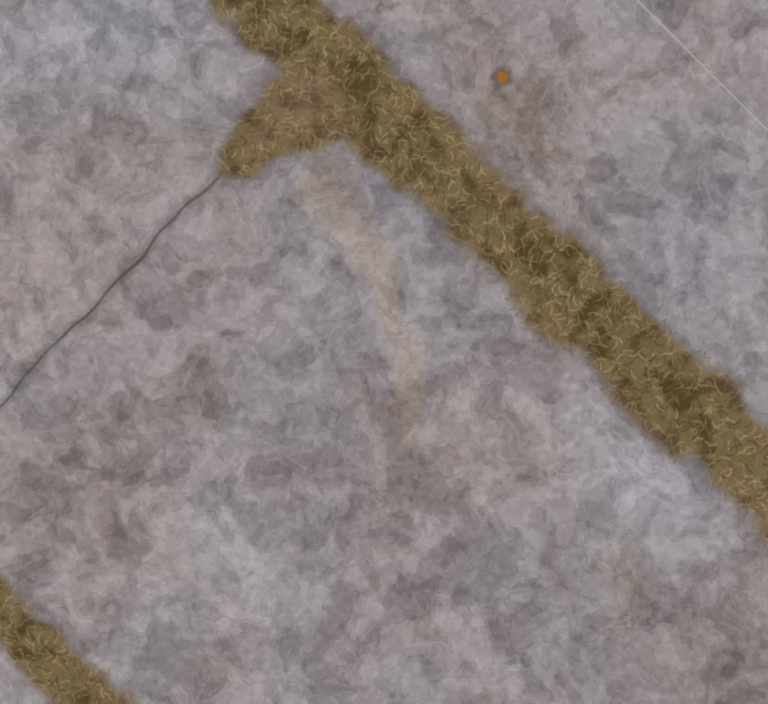
Reproduce this texture procedurally as a WebGL 1 fragment shader.

```glsl
precision highp float;
// Weathered stone paving with mossy joints, a hairline seam and a pale scratch.
uniform vec2 u_resolution;
const vec3 STONE = vec3(0.542, 0.512, 0.518);
const vec3 WARM_SHIFT = vec3(0.008, -0.010, -0.034);
const vec3 MOSS_DARK = vec3(0.31, 0.25, 0.155);
const vec3 MOSS_MID = vec3(0.45, 0.385, 0.265);
const vec3 MOSS_LIGHT = vec3(0.62, 0.56, 0.43);
const vec3 MOSS_DRY = vec3(0.48, 0.40, 0.32);
const vec3 SEAM = vec3(0.30, 0.27, 0.26);
const vec3 SCRATCH = vec3(0.70, 0.67, 0.66);
const vec3 RUST = vec3(0.66, 0.40, 0.15);
const float BLADE_SCALE = 62.0;
const float BLADE_HALF_LENGTH = 0.38;
const float BLADE_HALF_WIDTH = 0.07;

float hash(vec2 p) {
  vec3 q = fract(vec3(p.xyx) * 0.1031);
  q += dot(q, q.yzx + 33.33);
  return fract((q.x + q.y) * q.z);
}
float noise(vec2 p) {
  vec2 i = floor(p), f = fract(p);
  f = f * f * (3.0 - 2.0 * f);
  return mix(mix(hash(i), hash(i + vec2(1, 0)), f.x),
             mix(hash(i + vec2(0, 1)), hash(i + 1.0), f.x), f.y);
}
// Fractal noise centred on zero.
float fbm(vec2 p) {
  float sum = -0.48, amp = 0.5;
  for (int i = 0; i < 5; i++) {
    sum += amp * noise(p);
    p = mat2(1.6, 1.2, -1.2, 1.6) * p + 7.3;
    amp *= 0.52;
  }
  return sum;
}
// Distance to a segment whose radius runs from ra to rb.
float taper(vec2 p, vec2 a, vec2 b, float ra, float rb) {
  vec2 d = b - a;
  float h = clamp(dot(p - a, d) / dot(d, d), 0.0, 1.0);
  return length(p - a - d * h) - mix(ra, rb, h);
}
float patchDist(vec2 p) {
  return taper(p, vec2(0.435, 0.855), vec2(0.33, 0.77), 0.066, 0.016);
}
float mossDist(vec2 p) {
  vec2 bent = p + 0.008 * sin(clamp((p.x - 0.37) / 0.77, 0.0, 1.0) * 3.14);
  float d = taper(bent, vec2(0.35, 1.03), vec2(1.14, 0.28), 0.060, 0.056);
  d = min(d, patchDist(p));
  d = min(d, taper(p, vec2(-0.03, 0.165), vec2(0.16, -0.035), 0.038, 0.049));
  return d + 0.024 * (noise(p * 17.0) - 0.5) + 0.016 * (noise(p * 48.0) - 0.5);
}
// Soft ellipse with its long axis turned by angle.
float blotch(vec2 p, vec2 center, vec2 radii, float angle) {
  vec2 q = p - center;
  float c = cos(angle), s = sin(angle);
  q = vec2(c * q.x + s * q.y, c * q.y - s * q.x) / radii;
  return exp(-dot(q, q));
}
vec3 stone(vec2 p) {
  vec2 w = p + 0.07 * vec2(fbm(p * 14.0), fbm(p * 14.0 + 31.0));
  float chips = fbm(w * 21.0 + 11.0), flakes = fbm(w * 42.0 + 60.0);
  // Placed tones: x is warmth, y is lightness.
  vec2 t = vec2(1.2 * fbm(w * 9.0 + 50.0), 0.05 * fbm(w * 6.0 + 3.0));
  t += vec2(0.8, 0.0) * blotch(w, vec2(0.10, 0.68), vec2(0.20, 0.12), 0.7);
  t += vec2(-1.0, 0.025) * blotch(w, vec2(0.15, 0.94), vec2(0.21, 0.11), 0.0);
  t += vec2(1.2, -0.04) * blotch(w, vec2(0.75, 0.84), vec2(0.15, 0.06), -0.8);
  t += vec2(-0.8, 0.0) * blotch(w, vec2(0.99, 0.62), vec2(0.14, 0.17), 0.0);
  t += vec2(-0.7, -0.035) * blotch(w, vec2(0.57, 0.68), vec2(0.13, 0.035), -0.9);
  t += vec2(-0.8, 0.035) * blotch(w, vec2(0.92, 0.31), vec2(0.15, 0.06), -0.8);
  t += vec2(0.8, -0.03) * blotch(w, vec2(0.15, 0.31), vec2(0.08, 0.12), 0.4);
  t += vec2(0.7, 0.0) * blotch(w, vec2(0.67, 0.37), vec2(0.09, 0.08), 0.0);
  t += vec2(1.0, 0.0) * blotch(w, vec2(0.89, 0.16), vec2(0.03, 0.05), 0.0);
  t += vec2(0.7, -0.04) * blotch(w, vec2(1.06, 0.07), vec2(0.13, 0.12), 0.0);
  t += vec2(0.0, -0.045) * blotch(w, vec2(0.49, 0.34), vec2(0.08, 0.10), 0.0);
  t += vec2(0.0, 0.03) * blotch(w, vec2(0.29, 0.21), vec2(0.14, 0.10), 0.0);
  t += vec2(1.0, -0.08) * blotch(w, vec2(0.298, 0.453), vec2(0.03, 0.04), 0.0);
  t += vec2(0.3, -0.09) * blotch(w, vec2(0.795, 0.20), vec2(0.05, 0.022), -1.1);
  float streak = min(taper(w, vec2(0.465, 0.74), vec2(0.55, 0.59), 0.03, 0.024),
                     taper(w, vec2(0.55, 0.59), vec2(0.60, 0.40), 0.024, 0.012));
  t += vec2(1.0, 0.025) * smoothstep(0.015, -0.008, streak);
  // Crisp chips and flakes over fine grain.
  t.y += 0.045 * smoothstep(-0.08, 0.02, chips) + 0.06 * chips - 0.03;
  t.y += 0.04 * smoothstep(0.06, 0.12, flakes) - 0.045 * smoothstep(-0.11, -0.17, flakes);
  t.y += 0.11 * fbm(p * 95.0) + 0.03 * (noise(p * 190.0) - 0.5);
  return STONE + 0.008 + t.y + WARM_SHIFT * clamp(t.x, -1.2, 1.4);
}
// Crossing layers of short soft blades; alpha holds the cover.
vec4 moss(vec2 p, float d, float px) {
  float clump = fbm(p * 42.0);
  vec3 color = mix(MOSS_DARK, MOSS_MID, smoothstep(-0.22, 0.10, clump));
  float cover = smoothstep(0.010, -0.010, d), aa = 1.4 * px * BLADE_SCALE;
  float dry = max(smoothstep(0.0, -0.04, patchDist(p)), 0.7 * smoothstep(-0.03, 0.0, d));
  for (int k = 0; k < 36; k++) {
    float layer = floor(float(k) / 9.0), n = mod(float(k), 9.0);
    vec2 g = p * BLADE_SCALE + layer * vec2(17.37, 9.61);
    vec2 cell = floor(g) + vec2(mod(n, 3.0), floor(n / 3.0)) - 1.0;
    float a = hash(cell + 5.0) * 6.283, tone = hash(cell + 71.0);
    vec2 q = g - cell - vec2(hash(cell + 19.0), hash(cell + 43.0));
    vec2 along = vec2(cos(a), sin(a));
    float u = dot(q, along);
    float v = dot(q, vec2(-along.y, along.x)) + 1.4 * (tone - 0.5) * u * u;
    float blade = length(vec2(max(abs(u) - BLADE_HALF_LENGTH, 0.0), v)) - BLADE_HALF_WIDTH;
    float ink = smoothstep(aa, -aa, blade) * step(mossDist(p - q / BLADE_SCALE), 0.009 * tone);
    color = mix(color, mix(MOSS_DARK, MOSS_LIGHT, tone * (0.95 + clump)), ink * 0.72);
    cover = max(cover, ink * 0.65);
  }
  color = mix(color, MOSS_DRY * (0.5 + 1.25 * dot(color, vec3(0.4))), 0.55 * dry);
  return vec4(color, cover);
}
void main() {
  float px = 1.0 / u_resolution.y;
  vec2 p = gl_FragCoord.xy * px;
  vec3 color = stone(p);
  // Hairline seam and pale scratch.
  vec2 wobble = p + 0.006 * (noise(p * 30.0) - 0.5) * vec2(1, -1);
  float seam = taper(wobble, vec2(-0.01, 0.414), vec2(0.35, 0.796), 0.001, 0.002);
  color *= 1.0 - 0.12 * smoothstep(0.012, 0.0, seam);
  color = mix(color, SEAM, (0.45 + 0.4 * noise(p * 40.0)) * smoothstep(1.5 * px, -px, seam));
  float scratch = taper(p, vec2(0.895, 1.01), vec2(1.10, 0.805), 0.001, 0.001);
  color = mix(color, SCRATCH, 0.75 * smoothstep(1.3 * px, -px, scratch));
  // Rust fleck in a dark ring.
  float fleck = length(p - vec2(0.713, 0.891)) + 0.006 * (noise(p * 120.0) - 0.5);
  color *= 1.0 - 0.25 * smoothstep(0.020, 0.008, fleck);
  color = mix(color, RUST, 0.85 * smoothstep(0.011, 0.005, fleck));
  // Moss with a soft contact shadow.
  float d = mossDist(p);
  color *= 1.0 - 0.10 * smoothstep(0.022, -0.002, d);
  vec4 cover = d < 0.04 ? moss(p, d, px) : vec4(0.0);
  gl_FragColor = vec4(clamp(mix(color, cover.rgb, cover.a), 0.0, 1.0), 1.0);
}
```
